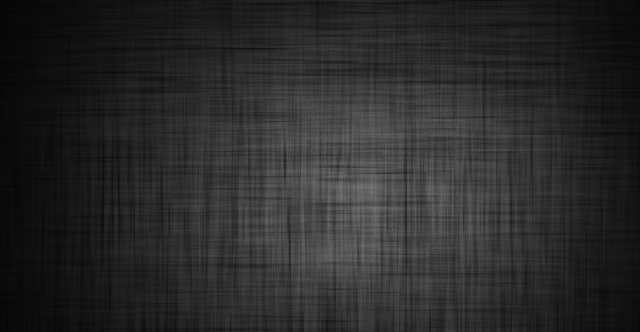
Reproduce this background procedurally as a Shadertoy shader.

```glsl
// Dark woven cloth under a soft off-centre light.
// Noise stretched along each axis forms the threads; sparse peaks of it
// become dark scratches, and an elliptical glow with a vignette lights it.

float hash(vec2 p) {
    vec3 q = fract(vec3(p.xyx) * 0.1031);
    q += dot(q, q.yzx + 33.33);
    return fract((q.x + q.y) * q.z);
}

float valueNoise(vec2 p) {
    vec2 cell = floor(p);
    vec2 f = fract(p);
    f = f * f * (3.0 - 2.0 * f);
    float low = mix(hash(cell), hash(cell + vec2(1.0, 0.0)), f.x);
    float high = mix(hash(cell + vec2(0.0, 1.0)), hash(cell + 1.0), f.x);
    return mix(low, high, f.y);
}

// Threads run along x; the result is centred on zero.
float threads(vec2 p, float seed) {
    float sum = 0.0;
    float weight = 0.5;
    vec2 scale = vec2(9.0, 230.0);
    for (int i = 0; i < 3; i++) {
        sum += weight * (valueNoise(p * scale + seed) - 0.5);
        scale *= vec2(0.6, 0.47);
        weight *= 0.75;
        seed += 37.0;
    }
    return sum;
}

// Sparse dark lines along x, in layers of growing width and length.
float scratches(vec2 p, float seed) {
    float sum = 0.0;
    vec2 scale = vec2(6.0, 210.0);
    for (int i = 0; i < 3; i++) {
        float n = valueNoise(p * scale + seed);
        sum += smoothstep(0.72, 1.0, n) * 0.5;
        scale *= vec2(0.65, 0.72);
        seed += 53.0;
    }
    return sum;
}

// Cloudy wear in the cloth.
float wear(vec2 p) {
    return 0.5 * valueNoise(p * 9.0) + 0.3 * valueNoise(p * 27.0)
         + 0.2 * valueNoise(p * 80.0) - 0.5;
}

float lighting(vec2 p, vec2 centre, float aspect) {
    vec2 d = (p - centre) / vec2(1.0, 0.75);
    float falloff = dot(d, d);
    float glow = 0.025 + 0.255 * exp(-1.6 * falloff);
    glow += 0.055 * exp(-9.0 * falloff);
    float sides = smoothstep(-0.25, 0.45, p.x)
                * smoothstep(-0.25, 0.45, aspect - p.x);
    return glow * mix(0.45, 1.0, sides);
}

void mainImage(out vec4 fragColor, in vec2 fragCoord) {
    vec2 p = fragCoord / iResolution.y;
    float aspect = iResolution.x / iResolution.y;
    vec2 lightCentre = vec2(0.573 * aspect, 0.42);

    // Horizontal threads dominate the top, vertical ones the lower part.
    float topBlend = smoothstep(0.35, 0.95, p.y);
    float acrossAmount = mix(0.75, 1.25, topBlend);
    float uprightAmount = mix(1.2, 0.55, topBlend);

    float weave = acrossAmount * threads(p, 11.0)
                + uprightAmount * threads(p.yx, 171.0);
    float dark = acrossAmount * scratches(p, 301.0)
               + uprightAmount * scratches(p.yx, 463.0);
    float grain = hash(floor(p * 266.0)) - 0.5;

    // Cloth shade under the light
    float cloth = 1.09 + 0.5 * weave + 0.25 * wear(p) + 0.1 * grain;
    cloth *= 1.0 - 0.42 * min(dark, 1.4);
    float shade = lighting(p, lightCentre, aspect) * max(cloth, 0.0);
    fragColor = vec4(vec3(shade), 1.0);
}
```
